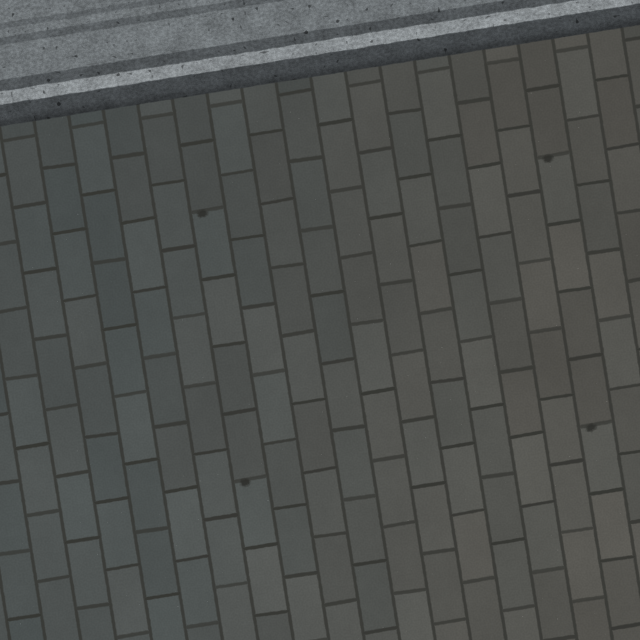
A WebGL 2 fragment shader for this texture:

```glsl
#version 300 es
precision highp float;

uniform vec2 u_resolution;
out vec4 fragColor;

const float TILT = 0.157;
const vec2 BRICK = vec2(0.0547, 0.1064);
const vec2 WEAR_PERIOD = vec2(10.0, 4.0);
const float CURB_EDGE = 0.195;

const vec3 BRICK_COOL = vec3(0.298, 0.318, 0.315);
const vec3 BRICK_WARM = vec3(0.325, 0.325, 0.308);
const vec3 JOINT = vec3(0.212, 0.214, 0.200);
const vec3 CONCRETE = vec3(0.430, 0.450, 0.460);
const vec3 CONCRETE_LIGHT = vec3(0.530, 0.550, 0.560);
const vec3 CONCRETE_DARK = vec3(0.265, 0.280, 0.290);

float hash(vec2 p) {
  vec3 h = fract(p.xyx * vec3(0.1031, 0.1030, 0.0973));
  h += dot(h, h.yzx + 33.33);
  return fract((h.x + h.y) * h.z);
}

vec2 gradient(vec2 cell) {
  float a = 6.2832 * hash(cell + 7.0);
  return vec2(cos(a), sin(a));
}

float gradientNoise(vec2 p) {
  vec2 i = floor(p), f = p - i;
  vec2 w = f * f * f * (f * (f * 6.0 - 15.0) + 10.0);
  vec2 e = vec2(0.0, 1.0);
  float low = mix(dot(gradient(i), f), dot(gradient(i + e.yx), f - e.yx), w.x);
  float high = mix(dot(gradient(i + e.xy), f - e.xy), dot(gradient(i + 1.0), f - 1.0), w.x);
  return mix(low, high, w.y);
}

float fbm(vec2 p) {
  float sum = 0.0, amp = 0.6;
  for (int i = 0; i < 4; i++) {
    sum += amp * gradientNoise(p);
    p = p * 2.03 + 11.7;
    amp *= 0.55;
  }
  return sum;
}

// Soft line of given half width around d = 0
float line(float d, float halfWidth, float blur) {
  return 1.0 - smoothstep(halfWidth - blur, halfWidth + blur, abs(d));
}

// Soft strip between two depths
float band(float v, float from, float to, float blur) {
  return smoothstep(from - blur, from + blur, v) * (1.0 - smoothstep(to - blur, to + blur, v));
}

vec3 paving(vec2 q, vec2 uv, float px) {
  float blur = max(0.0012, px);
  float ragged = 0.0011 * fbm(q * 110.0);

  // Half-bond columns with slightly uneven courses
  float s = q.x / BRICK.x - 0.42;
  float column = floor(s);
  float across = s - column;
  float t = q.y / BRICK.y - 0.03 - 0.5 * mod(column + 1.0, 2.0);
  float course = round(t);
  vec2 id = mod(vec2(column, course), WEAR_PERIOD);
  float shift = 0.05 * (hash(id + 3.1) - 0.5) + 0.03 * (hash(id + 8.4) - 0.5) * (across - 0.5);
  float along = t - course - shift;
  vec2 brick = mod(vec2(column, course - step(along, 0.0)), WEAR_PERIOD);

  // Joints
  float sideDist = (0.5 - abs(across - 0.5)) * BRICK.x + ragged;
  float endDist = along * BRICK.y + ragged;
  float side = 0.85 * line(sideDist, 0.0025, blur);
  float end = line(endDist, mix(0.0021, 0.0032, hash(id + 5.7)), blur);
  end *= mix(0.7, 1.1, hash(id + 1.9));

  // Face tone, broad staining and fine grain
  vec3 face = mix(BRICK_COOL, BRICK_WARM, smoothstep(0.1, 0.9, uv.x));
  face *= 1.0 + 0.10 * (hash(brick + 21.0) - 0.5);
  face += vec3(0.008, 0.0, -0.003) * (hash(brick + 40.0) - 0.4);
  face *= 1.0 + 0.07 * fbm(q * 7.0) + 0.03 * fbm(q * 60.0);
  face *= 1.0 + 0.05 * gradientNoise(q * 330.0);
  face += 0.06 * smoothstep(0.52, 0.7, gradientNoise(q * 170.0 + 5.0));
  face *= mix(1.04, 0.97, smoothstep(0.1, 0.75, uv.y));

  // One chipped brick end in each wear period
  float chosen = step(length(id - vec2(4.0, 3.0)), 0.1);
  vec2 chip = vec2((across - 0.34) * BRICK.x, along * BRICK.y - 0.004);
  float chipDist = length(chip * vec2(0.75, 1.0)) + 0.003 * fbm(q * 140.0);
  float stain = chosen * (1.0 - smoothstep(0.003, 0.0085, chipDist));

  vec3 color = mix(face, JOINT, clamp(max(side, end), 0.0, 1.0));
  return mix(color, JOINT * 0.85, 0.9 * stain);
}

vec3 curb(vec2 q, float px) {
  float blur = max(0.0012, px);
  float v = q.y + 0.002 * fbm(q * 45.0);
  float dark = 0.75 * band(v, 0.124, 0.141, blur);
  dark = max(dark, 0.50 * band(v, 0.058, 0.070, blur));
  dark = max(dark, 0.40 * band(v, 0.036, 0.045, blur));
  dark = max(dark, band(v, 0.162, 0.300, blur));
  vec3 color = mix(CONCRETE, CONCRETE_LIGHT, band(v, 0.141, 0.162, blur));
  color = mix(color, CONCRETE_DARK, dark);

  // Rough mottling, pits and shade towards the paving
  color *= 1.0 + 0.22 * fbm(q * 28.0) + 0.30 * fbm(q * vec2(170.0, 210.0));
  color *= 1.0 - 0.45 * smoothstep(0.38, 0.6, gradientNoise(q * 100.0 + 3.0));
  return color * mix(1.0, 0.75, smoothstep(0.178, CURB_EDGE, v));
}

void main() {
  vec2 uv = gl_FragCoord.xy / u_resolution;
  float px = 1.0 / min(u_resolution.x, u_resolution.y);
  float c = cos(TILT), s = sin(TILT);
  vec2 down = vec2(uv.x, 1.0 - uv.y);
  vec2 q = vec2(c * down.x - s * down.y, s * down.x + c * down.y);

  float edge = CURB_EDGE + 0.0012 * fbm(q * 60.0);
  float onPaving = smoothstep(edge - px, edge + px, q.y);
  vec3 color = mix(curb(q, px), paving(q, uv, px), onPaving);
  fragColor = vec4(color, 1.0);
}
```
